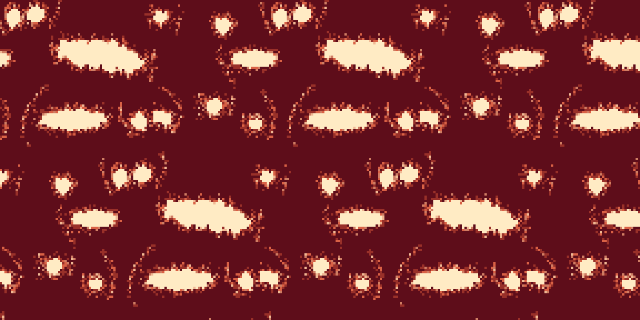
Reproduce this pattern procedurally as a WebGL 1 fragment shader.

```glsl
precision highp float;
uniform vec2 u_resolution;

#define ROWS 144.0
#define TILE vec2(120.0, 72.0)
#define ROW_SHIFT 48.0
#define JAG 0.7
#define HALO_REACH 2.1
#define ARC_WIDTH 1.1
#define GROUND vec3(0.37, 0.05, 0.10)
#define EMBER vec3(0.60, 0.19, 0.16)
#define ORANGE vec3(0.85, 0.38, 0.27)
#define ROSE vec3(0.81, 0.49, 0.39)
#define PEACH vec3(0.94, 0.72, 0.58)
#define CREAM vec3(1.0, 0.92, 0.77)

float hash(vec2 p) {
  vec3 q = fract(vec3(p.xyx) * 0.1031);
  q += dot(q, q.yzx + 33.33);
  return fract((q.x + q.y) * q.z);
}

vec2 gradient(vec2 p) {
  float angle = 6.2832 * hash(p);
  return vec2(cos(angle), sin(angle));
}

float gradientNoise(vec2 p) {
  vec2 i = floor(p), f = fract(p);
  vec2 u = f * f * (3.0 - 2.0 * f);
  vec2 e = vec2(1.0, 0.0);
  float low = mix(dot(gradient(i), f), dot(gradient(i + e), f - e), u.x);
  float high = mix(dot(gradient(i + e.yx), f - e.yx),
                   dot(gradient(i + e.xx), f - e.xx), u.x);
  return mix(low, high, u.y);
}

// Fold into the tile centred on zero; each row of tiles is shifted sideways
vec2 wrapTile(vec2 v) {
  v -= floor(v.y / TILE.y + 0.5) * vec2(ROW_SHIFT, TILE.y);
  v.x = mod(v.x + 0.5 * TILE.x, TILE.x) - 0.5 * TILE.x;
  return v;
}

// Distance to a leaning ellipse with teeth along its upper and lower edges
float blob(vec2 p, vec2 centre, vec2 radius, float lean) {
  vec2 v = wrapTile(p - centre);
  v.y -= lean * v.x;
  float side = v.y < 0.0 ? 0.4 : 9.4;
  float teeth = gradientNoise(vec2(v.x * 0.43 + centre.x, centre.y + side));
  v.y += JAG * radius.y * teeth;
  float k = length(v / radius);
  return k * (k - 1.0) / max(length(v / (radius * radius)), 0.001);
}

// Glow of an upright bowed stroke
float arc(vec2 p, vec2 centre, float halfHeight, float lean, float bow) {
  vec2 v = wrapTile(p - centre);
  float t = clamp(v.y / halfHeight, -1.0, 1.0);
  float slope = (lean + 2.0 * bow * t) / halfHeight;
  float across = (v.x - lean * t - bow * t * t) / sqrt(1.0 + slope * slope);
  float d = length(vec2(across, v.y - halfHeight * t)) / ARC_WIDTH;
  return 0.75 * exp(-d * d);
}

float blobs(vec2 p) {
  float d = blob(p, vec2(45.4, 25.0), vec2(19.5, 6.4), 0.16);
  d = min(d, blob(p, vec2(33.0, 53.8), vec2(15.0, 4.6), -0.02));
  d = min(d, blob(p, vec2(114.4, 26.6), vec2(10.0, 3.7), 0.0));
  d = min(d, blob(p, vec2(6.0, 8.0), vec2(3.4, 3.6), 0.0));
  d = min(d, blob(p, vec2(16.3, 6.5), vec2(4.1, 3.7), 0.0));
  d = min(d, blob(p, vec2(72.4, 7.7), vec2(3.1, 2.5), 0.0));
  d = min(d, blob(p, vec2(100.5, 11.2), vec2(3.6, 3.5), 0.0));
  d = min(d, blob(p, vec2(62.6, 54.8), vec2(3.4, 3.5), 0.0));
  d = min(d, blob(p, vec2(72.8, 52.9), vec2(4.1, 3.6), 0.0));
  d = min(d, blob(p, vec2(96.4, 47.3), vec2(3.9, 3.7), 0.0));
  return min(d, blob(p, vec2(115.0, 55.6), vec2(3.0, 2.5), 0.0));
}

float arcs(vec2 p) {
  float g = arc(p, vec2(10.8, 52.5), 13.0, -4.0, 6.2);
  g = max(g, arc(p, vec2(55.2, 54.3), 6.7, 2.8, 2.0));
  g = max(g, arc(p, vec2(81.3, 49.5), 9.5, 2.0, -6.2));
  g = max(g, arc(p, vec2(89.3, 47.5), 5.0, 0.3, 0.5));
  g = max(g, arc(p, vec2(104.5, 46.0), 5.0, -1.0, -0.5));
  g = max(g, arc(p, vec2(109.8, 56.5), 4.0, 1.3, 0.8));
  g = max(g, arc(p, vec2(123.0, 51.5), 9.5, 1.7, -3.2));
  g = max(g, arc(p, vec2(100.0, 29.5), 7.5, 3.0, 2.0));
  g = max(g, arc(p, vec2(-0.9, 8.2), 7.2, 2.4, 1.1));
  g = max(g, arc(p, vec2(26.3, 4.6), 6.6, -1.3, -2.5));
  g = max(g, arc(p, vec2(67.3, 7.0), 4.0, -0.3, 0.5));
  g = max(g, arc(p, vec2(80.5, 8.0), 6.0, -0.5, -0.5));
  g = max(g, arc(p, vec2(23.5, 23.0), 5.0, 0.7, 1.0));
  return max(g, arc(p, vec2(69.0, 29.0), 7.0, -0.7, -1.0));
}

// Flat colour of one grid cell: solid cores, speckled glow, plain ground
vec3 cellColour(vec2 cell) {
  vec2 p = wrapTile(cell + 0.5);
  float d = blobs(p);
  if (d < 0.0) return CREAM;
  float heat = max(0.85 * exp(-d * d / (HALO_REACH * HALO_REACH)), arcs(p));
  if (hash(p + 91.7) > heat || heat < 0.03) return GROUND;
  float tone = hash(p + 217.3) + 0.25 * (heat - 0.5);
  if (tone < 0.6) return EMBER;
  if (tone < 0.82) return ORANGE;
  return tone < 0.95 ? ROSE : PEACH;
}

void main() {
  // Square cells counted from the top left, blended at their borders
  float scale = ROWS / u_resolution.y;
  vec2 p = vec2(gl_FragCoord.x, u_resolution.y - gl_FragCoord.y) * scale;
  vec2 border = floor(p + 0.5);
  vec2 blend = clamp((p - border) / (0.5 * scale) + 0.5, 0.0, 1.0);
  vec3 colour = vec3(0.0);
  for (int j = 0; j < 2; j++) {
    for (int i = 0; i < 2; i++) {
      vec2 corner = vec2(float(i), float(j));
      vec2 weight = mix(1.0 - blend, blend, corner);
      colour += weight.x * weight.y * cellColour(border - 1.0 + corner);
    }
  }
  gl_FragColor = vec4(colour, 1.0);
}
```
